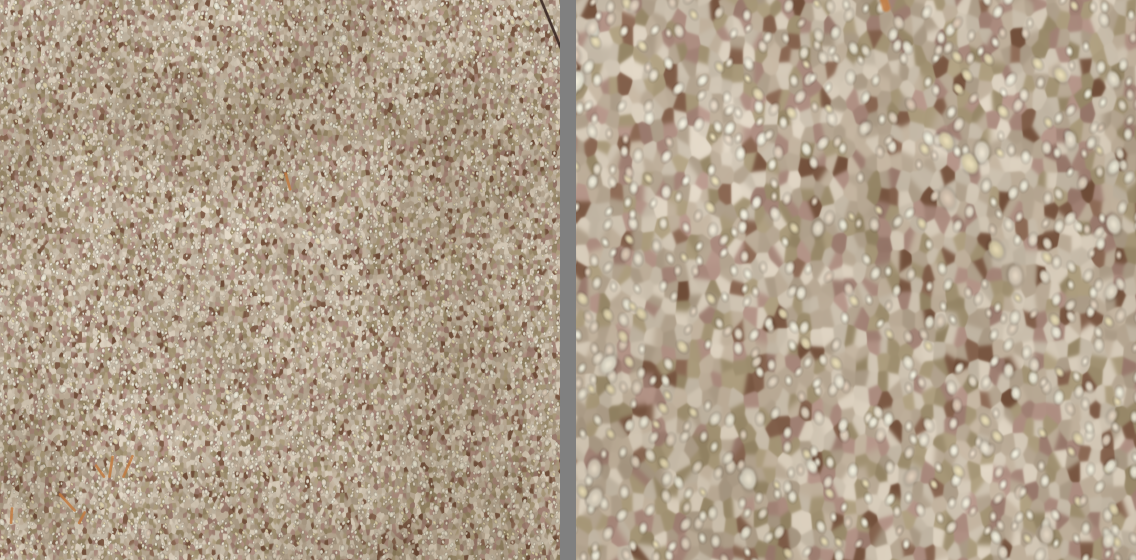
Left, the full canvas; right, a detail of the centre.
Reproduce this texture procedurally as a Shadertoy shader.

```glsl
// Exposed-aggregate paving: fine blended sand grains under scattered pale pebbles,
// with broad brown staining, a few dry orange needles and a dark corner joint.
// Grains are jittered cell points; pebbles are soft, mostly upright ellipses.

vec3 hash3(vec2 cell, float seed) {
    vec3 p = fract(vec3(cell.xyx + seed * 17.3) * vec3(0.1031, 0.1030, 0.0973));
    p += dot(p, p.yxz + 33.33);
    return fract((p.xxy + p.yxx) * p.zyx);
}

float valueNoise(vec2 p) {
    vec2 cell = floor(p), f = fract(p);
    f = f * f * (3.0 - 2.0 * f);
    float low = mix(hash3(cell, 5.0).x, hash3(cell + vec2(1, 0), 5.0).x, f.x);
    float high = mix(hash3(cell + vec2(0, 1), 5.0).x, hash3(cell + vec2(1, 1), 5.0).x, f.x);
    return mix(low, high, f.y);
}

float fbm(vec2 p) {
    float sum = 0.0, gain = 0.5;
    for (int i = 0; i < 5; i++) {
        sum += gain * valueNoise(p);
        p = mat2(1.6, 1.2, -1.2, 1.6) * p + 7.1;
        gain *= 0.55;
    }
    return sum;
}

vec3 grainColor(float pick) {
    if (pick < 0.32) return vec3(0.69, 0.63, 0.55);  // beige
    if (pick < 0.59) return vec3(0.78, 0.735, 0.665);  // pale grey
    if (pick < 0.78) return vec3(0.61, 0.55, 0.43);  // olive
    if (pick < 0.92) return vec3(0.63, 0.51, 0.46);  // mauve
    return vec3(0.48, 0.35, 0.27);                   // brown
}

// Soft cellular ground, each cell one grain
vec3 sandGround(vec2 uv) {
    vec2 p = uv * vec2(150.0, 108.0);
    vec3 sum = vec3(0.0);
    float total = 0.0;
    for (int y = -1; y <= 1; y++)
    for (int x = -1; x <= 1; x++) {
        vec2 cell = floor(p) + vec2(x, y);
        vec3 rnd = hash3(cell, 1.0);
        vec2 d = cell + 0.1 + 0.8 * rnd.xy - p;
        float weight = exp(-9.0 * dot(d, d));
        vec3 tone = grainColor(rnd.z) + 0.12 * (hash3(cell, 2.0).x - 0.5);
        sum += weight * tone;
        total += weight;
    }
    return sum / total;
}

// Pale stones laid over the ground, with a faint shadow around each
vec3 addPebbles(vec3 color, vec2 uv, float cells, float chance, float seed) {
    vec2 p = uv * cells;
    float soft = cells * max(0.0013, 0.7 / iResolution.y);
    for (int y = -1; y <= 1; y++)
    for (int x = -1; x <= 1; x++) {
        vec2 cell = floor(p) + vec2(x, y);
        vec3 place = hash3(cell, seed);
        vec3 look = hash3(cell, seed + 1.0);
        if (place.z > chance) continue;
        vec2 d = p - cell - 0.1 - 0.8 * place.xy;
        float tilt = 1.3 * (look.x - 0.5);
        d = mat2(cos(tilt), -sin(tilt), sin(tilt), cos(tilt)) * d;
        float radius = mix(0.2, 0.36, look.y);
        float dist = length(d * vec2(1.2, 0.85)) - radius;
        vec3 stone = mix(vec3(0.84, 0.76, 0.68), vec3(0.93, 0.92, 0.85), sqrt(look.z));
        stone = mix(stone, vec3(0.88, 0.83, 0.68), step(0.85, look.x));
        stone *= 1.0 - 0.12 * smoothstep(-radius, 0.0, dist);
        color *= 1.0 - 0.09 * (1.0 - smoothstep(0.0, 0.22, dist));
        color = mix(color, stone, 0.92 * (1.0 - smoothstep(-soft, soft, dist)));
    }
    return color;
}

float segmentDistance(vec2 p, vec2 a, vec2 b) {
    vec2 ab = b - a;
    return length(p - a - ab * clamp(dot(p - a, ab) / dot(ab, ab), 0.0, 1.0));
}

// Dry needles: one mid-canvas, the rest in the lower left
vec3 addNeedles(vec3 color, vec2 uv) {
    for (int i = 0; i < 7; i++) {
        vec3 rnd = hash3(vec2(i, 3), 9.0);
        vec2 center = vec2(0.01, 0.03) + rnd.xy * vec2(0.23, 0.14);
        float tilt = 1.6 * (rnd.z - 0.5);
        if (i == 0) { center = vec2(0.514, 0.676); tilt = -0.28; }
        vec2 reach = vec2(sin(tilt), cos(tilt)) * mix(0.007, 0.021, fract(rnd.z * 7.0 + 0.6));
        float dist = segmentDistance(uv, center - reach, center + reach);
        float cover = 1.0 - smoothstep(0.0012, 0.0036, dist);
        color = mix(color, vec3(0.76, 0.48, 0.25), 0.85 * cover);
    }
    return color;
}

void mainImage(out vec4 fragColor, in vec2 fragCoord) {
    vec2 uv = fragCoord / iResolution.y;

    vec3 color = sandGround(uv);
    color = addPebbles(color, uv, 112.0, 0.46, 20.0);
    color = addPebbles(color, uv + 0.37, 68.0, 0.07, 30.0);

    // Broad stains, browner where darker, deepest near the lower edge
    float stain = fbm(uv * 5.0 + 2.0) - 0.55;
    stain -= 0.12 * (1.0 - smoothstep(0.0, 0.3, uv.y));
    color *= 1.02 + stain * vec3(0.22, 0.25, 0.31);

    color = addNeedles(color, uv);

    // Dark joint across the upper right corner
    float joint = segmentDistance(uv, vec2(0.962, 1.01), vec2(1.01, 0.894));
    color = mix(color, vec3(0.22, 0.15, 0.13), 0.9 * (1.0 - smoothstep(0.001, 0.0038, joint)));

    fragColor = vec4(clamp(color, 0.0, 1.0), 1.0);
}
```
